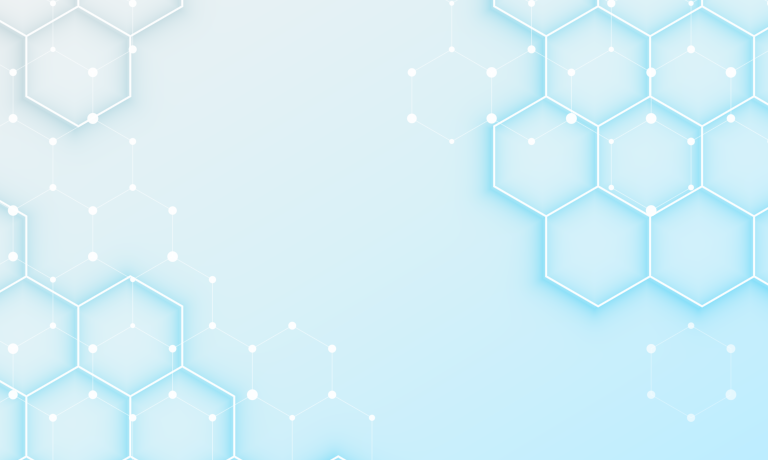
This background is drawn by a Shadertoy shader. Its source:

```glsl
// Pale blue backdrop with raised white hexagon tiles and fine molecule chains.
// Both layers are honeycombs: each pixel tests nearby cells, and simple rules
// on row and column decide which cells exist. One unit is the canvas height.

const float ROW_STEP = 0.8660254;

float hash(vec2 p) {
    return fract(sin(dot(p, vec2(127.1, 311.7))) * 43758.5453);
}

// Signed distance to a pointy-top hexagon
float hexagon(vec2 p, float apothem) {
    vec2 axis = vec2(-ROW_STEP, 0.5);
    p = abs(p.yx);
    p -= 2.0 * min(dot(axis, p), 0.0) * axis;
    p -= vec2(clamp(p.x, -0.57735 * apothem, 0.57735 * apothem), apothem);
    return length(p) * sign(p.y);
}

// Rows count downwards; columns move by half a cell on odd rows
vec2 nearbyCell(vec2 p, float width, int i) {
    float row = floor(-p.y / (width * ROW_STEP) + 0.5) + float(i / 3 - 1);
    float shift = 0.5 * mod(row, 2.0);
    float col = floor(p.x / width - shift + 0.5) + float(i % 3 - 1);
    return vec2(col + shift, row);
}

vec2 cellCenter(vec2 cell, float width) {
    return cell * vec2(width, -width * ROW_STEP);
}

bool tileExists(vec2 cell) {
    bool right = cell.y < 2.5 && cell.x > 4.4;
    bool topLeft = cell.y < 0.5 && abs(cell.x) < 0.6;
    bool bottomLeft = cell.y > 1.5 && cell.x < 1.2 * cell.y - 3.0;
    return right || topLeft || bottomLeft;
}

bool chainExists(vec2 cell) {
    bool right = cell.y < 0.5 && cell.x > 4.9;
    bool pendant = cell == vec2(7.5, 1.0) || cell == vec2(8.0, 4.0);
    float limit = cell.y < 1.5 ? 0.7 : 1.2 + 0.95 * (cell.y - 2.0);
    bool left = cell.x > -0.6 && cell.x < limit;
    return right || pendant || left;
}

// x: distance to the nearest tile outline, y: signed distance to the tiles
vec2 tiles(vec2 p) {
    const float width = 0.226;
    p -= vec2(0.1703, 0.856);
    vec2 nearest = vec2(1.0);
    for (int i = 0; i < 9; i++) {
        vec2 cell = nearbyCell(p, width, i);
        if (!tileExists(cell)) continue;
        float d = hexagon(p - cellCenter(cell, width), 0.5 * width);
        nearest = min(nearest, vec2(abs(d), d));
    }
    return nearest;
}

// x: distance to the nearest bond, y: signed distance to the nearest node
vec2 chains(vec2 p) {
    const float width = 0.1734;
    p -= vec2(0.1151, 0.7926);
    vec2 nearest = vec2(1.0);
    for (int i = 0; i < 9; i++) {
        vec2 cell = nearbyCell(p, width, i);
        if (!chainExists(cell)) continue;
        vec2 center = cellCenter(cell, width);
        nearest.x = min(nearest.x, abs(hexagon(p - center, 0.5 * width)));
        for (int k = 0; k < 6; k++) {
            float angle = float(k) * 1.0471976;
            vec2 node = center + 0.57735 * width * vec2(sin(angle), cos(angle));
            vec2 id = floor(node / (width * vec2(0.5, 0.288675)) + 0.5);
            float radius = mix(0.005, 0.009, hash(id)) + 0.003 * mod(id.x, 2.0);
            nearest.y = min(nearest.y, length(p - node) - radius);
        }
    }
    return nearest;
}

float cover(float d, float pixel) {
    return smoothstep(0.75 * pixel, -0.75 * pixel, d);
}

void mainImage(out vec4 fragColor, in vec2 fragCoord) {
    vec2 uv = fragCoord / iResolution.xy;
    vec2 p = fragCoord / iResolution.y;
    float pixel = 1.0 / iResolution.y;

    // Diagonal gradient from warm white to sky blue
    float slope = 0.5 * (uv.x + 1.0 - uv.y);
    vec3 color = mix(vec3(0.93, 0.945, 0.95), vec3(0.85, 0.945, 0.97), min(2.0 * slope, 1.0));
    color = mix(color, vec3(0.74, 0.93, 1.0), max(2.0 * slope - 1.0, 0.0));

    // Soft shadow thrown to the lower left of the outlines
    float shadow = exp(-tiles(p + vec2(0.008, 0.006)).x / 0.022);
    vec3 shade = mix(vec3(0.12, 0.08, 0.07), vec3(0.25, 0.06, 0.01), smoothstep(0.05, 0.5, slope));
    color -= shade * shadow;

    // Tile faces and outlines
    vec2 tile = tiles(p);
    color = mix(color, vec3(1.0), 0.1 * cover(tile.y, pixel));
    color = mix(color, vec3(1.0), 0.95 * cover(tile.x - 0.0022, pixel));

    // Molecule bonds and nodes, fainter towards the lower right
    vec2 chain = chains(p);
    float strength = 1.0 - 0.4 * smoothstep(0.65, 0.9, slope);
    color = mix(color, vec3(1.0), 0.5 * strength * cover(chain.x - 0.0008, pixel));
    color = mix(color, vec3(1.0), 0.95 * strength * cover(chain.y, pixel));

    fragColor = vec4(color, 1.0);
}
```
